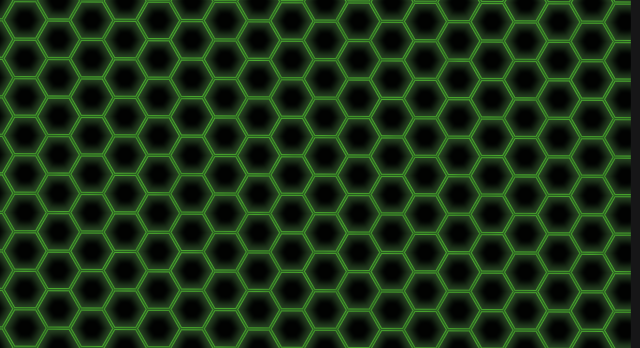
Write a Shadertoy shader that draws this pattern.

```glsl
// Glowing green honeycomb: flat-topped hexagons, each with its own thin outline,
// so neighbours share a double line. A soft glow fades to black in every cell.
// Cells come from two interleaved rectangular lattices; one unit is a cell height.

const float CELLS_PER_WIDTH = 16.616;
const vec2 FIRST_CENTER = vec2(0.653, 0.517);
const float TILT = 0.004;
const float LINE_INSET = 0.029;
const float LINE_HALF_WIDTH = 0.014;
const float MARGIN_START = 0.9857;

const vec3 LINE_COLOR = vec3(0.265, 0.610, 0.165);
const vec3 GAP_COLOR = vec3(0.170, 0.350, 0.140);
const vec3 GLOW_COLOR = vec3(0.150, 0.260, 0.132);
const vec3 CORE_COLOR = vec3(0.002, 0.008, 0.005);
const vec3 MARGIN_COLOR = vec3(0.085, 0.088, 0.090);

float hash(vec2 p) {
    p = fract(p * vec2(0.1031, 0.1137));
    p += dot(p, p.yx + 33.33);
    return fract((p.x + p.y) * p.x * 41.7);
}

float valueNoise(vec2 p) {
    vec2 i = floor(p);
    vec2 f = fract(p);
    f = f * f * (3.0 - 2.0 * f);
    return mix(mix(hash(i), hash(i + vec2(1, 0)), f.x),
               mix(hash(i + vec2(0, 1)), hash(i + vec2(1, 1)), f.x), f.y);
}

// Offset from the nearest hexagon centre
vec2 hexLocal(vec2 p) {
    vec2 period = vec2(sqrt(3.0), 1.0);
    vec2 a = p - period * floor(p / period + 0.5);
    vec2 b = p - period * (floor(p / period) + 0.5);
    return dot(a, a) < dot(b, b) ? a : b;
}

// Distance from the local point to the cell border, 0.5 at the centre
float borderDistance(vec2 local) {
    vec2 q = abs(local);
    return 0.5 - max(q.y, dot(q, vec2(0.8660254, 0.5)));
}

// Antialiased coverage of a stroke at the given distance from its axis
float stroke(float dist, float halfWidth, float pixel) {
    return clamp((halfWidth - abs(dist)) / pixel + 0.5, 0.0, 1.0);
}

vec3 honeycomb(vec2 p, float pixel) {
    vec2 local = hexLocal(p);
    float edge = borderDistance(local);
    vec2 cell = floor((p - local) * 2.0 + 0.5);

    // Glow, rounded slightly towards a circle
    float radius = mix(1.0 - 2.0 * edge, 2.0 * length(local), 0.45);
    float glow = smoothstep(0.29, 1.0, radius);
    glow *= 0.96 + 0.08 * hash(cell + 50.0);
    vec3 color = mix(CORE_COLOR, GLOW_COLOR, glow);

    // Dim channel between neighbouring outlines
    float channel = clamp((LINE_INSET - edge) / pixel + 0.5, 0.0, 1.0);
    color = mix(color, GAP_COLOR, channel);

    // Bright outline with faint unevenness along its length
    float shade = 0.92 + 0.16 * valueNoise(p * 3.0 + 40.0);
    float line = stroke(edge - LINE_INSET, LINE_HALF_WIDTH, pixel);
    return mix(color, LINE_COLOR * shade, line);
}

void mainImage(out vec4 fragColor, in vec2 fragCoord) {
    // Measure from the top left so the rows hang from the upper edge
    vec2 canvas = vec2(fragCoord.x, iResolution.y - fragCoord.y) / iResolution.x;
    vec2 p = canvas * CELLS_PER_WIDTH - FIRST_CENTER;
    p.y -= TILT * p.x;

    vec3 color = honeycomb(p, CELLS_PER_WIDTH / iResolution.x);

    // Plain dark margin on the right
    float margin = clamp((canvas.x - MARGIN_START) * iResolution.x + 0.5, 0.0, 1.0);
    fragColor = vec4(mix(color, MARGIN_COLOR, margin), 1.0);
}
```
